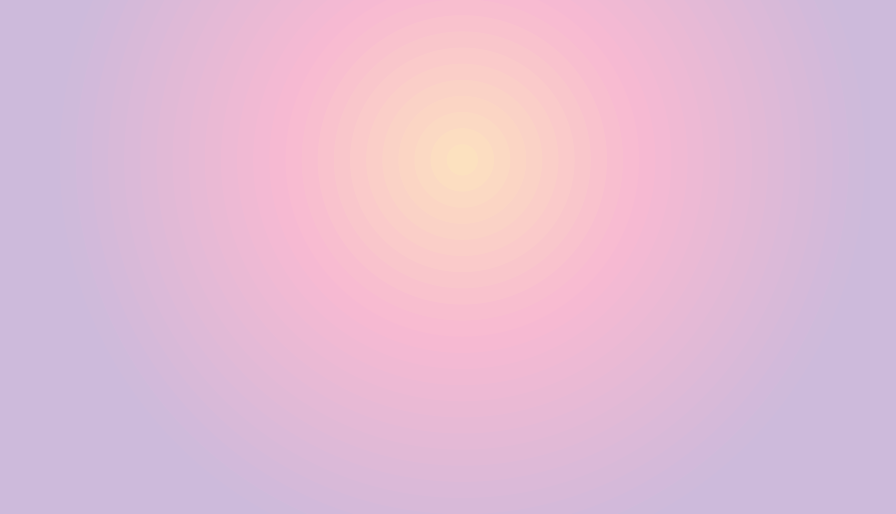
Give the GLSL for this background, as a WebGL 2 fragment shader.

```glsl
#version 300 es
precision highp float;
// A soft radial glow in fine concentric bands: cream core, pink halo, lavender field.

#define CENTER vec2(0.516, 0.689)  // fraction of the canvas
#define RADIUS 0.784               // outer radius, in canvas heights
#define PINK_STOP 0.42             // where the halo is pinkest, 0 to 1
#define BANDS 25.0
#define CREAM vec3(0.988, 0.882, 0.750)
#define PINK vec3(0.972, 0.724, 0.822)
#define LAVENDER vec3(0.802, 0.728, 0.858)

uniform vec2 u_resolution;
out vec4 fragColor;

// Two linear ramps joined at the pink stop.
vec3 glowColor(float t) {
    vec3 inner = mix(CREAM, PINK, clamp(t / PINK_STOP, 0.0, 1.0));
    return mix(inner, LAVENDER, clamp((t - PINK_STOP) / (1.0 - PINK_STOP), 0.0, 1.0));
}

// Quantize the radius into rings with edges one pixel soft.
float bandedRadius(float radius, float pixel) {
    float ring = radius / RADIUS * BANDS;
    float softness = min(pixel / RADIUS * BANDS, 0.5);
    float edge = smoothstep(1.0 - softness, 1.0, fract(ring));
    return (floor(ring) + edge) / BANDS;
}

void main() {
    // Distance from the glow, in canvas heights
    vec2 offset = (gl_FragCoord.xy - CENTER * u_resolution) / u_resolution.y;
    float t = bandedRadius(length(offset), 1.0 / u_resolution.y);
    fragColor = vec4(glowColor(t), 1.0);
}
```
